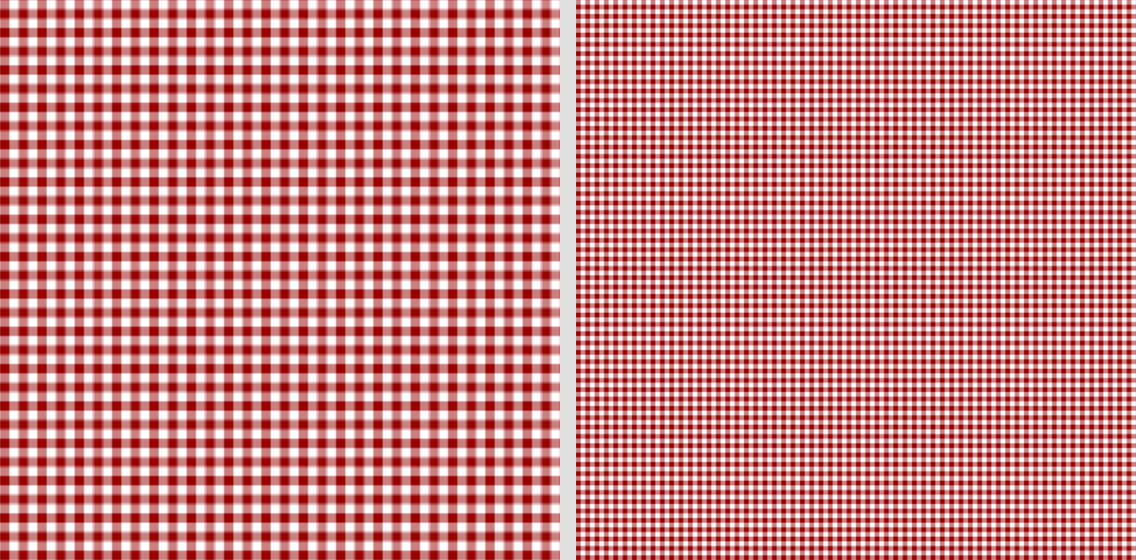
Left: one tile. Right: repeated 2 by 2.
Reproduce this pattern procedurally as a three.js fragment shader.

```glsl
// Red and white gingham: 30 soft stripes across and 30 down, woven by averaging.
// Each stripe is a smoothed band; odd stripes have a stepped, paler fringe
// around a narrower core, with the strongest fringe on every sixth column.
varying vec2 vUv;

const float REPEATS = 30.0;
const float HALF_WIDTH = 0.25;   // in stripe periods
const float SOFTNESS = 0.065;
const float FRINGE_REACH = 0.055;
const vec3 WHITE = vec3(1.0, 0.995, 0.995);
const vec3 RED = vec3(0.59, 0.01, 0.01);

// Coverage of a soft-edged band at a distance from its centre line
float softBand(float dist, float halfWidth) {
  return 1.0 - smoothstep(halfWidth - SOFTNESS, halfWidth + SOFTNESS, dist);
}

// 1 when the stripe index has the given remainder, else 0
float everyNth(float index, float n, float remainder) {
  return 1.0 - step(0.5, abs(mod(index, n) - remainder));
}

// Solid band blended towards a core with a half-strength fringe
float stripe(float dist, float fringe) {
  float core = softBand(dist, HALF_WIDTH - FRINGE_REACH);
  float skirt = softBand(dist, HALF_WIDTH + FRINGE_REACH);
  float stepped = mix(core, skirt, 0.5);
  return mix(softBand(dist, HALF_WIDTH), stepped, fringe);
}

void main() {
  // Cells are split in mid-gap, so each holds one whole stripe
  vec2 cell = vUv * REPEATS + HALF_WIDTH;
  vec2 index = floor(cell);
  vec2 dist = abs(fract(cell) - 0.5);

  // Fringe strength of the columns and the rows
  float columnFringe = 0.65 * everyNth(index.x, 2.0, 1.0)
                     + 0.35 * everyNth(index.x, 6.0, 5.0);
  float rowFringe = 0.85 * everyNth(index.y, 2.0, 1.0);

  // Equal mix of both thread directions
  float column = stripe(dist.x, columnFringe);
  float row = stripe(dist.y, rowFringe);
  gl_FragColor = vec4(mix(WHITE, RED, 0.5 * (column + row)), 1.0);
}
```
